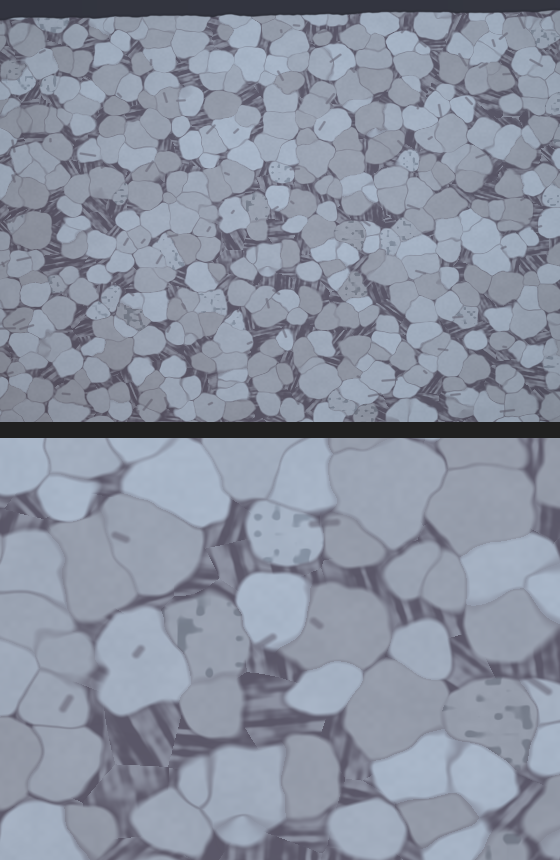
Top, the full canvas; bottom, a detail of the centre.
This texture is drawn by a Shadertoy shader. Its source:

```glsl
// Etched steel micrograph: pale rounded ferrite grains, striped pearlite between them, dark mount on top.
#define GRAINS_PER_HEIGHT 17.5
#define RADIUS_MIN 0.40
#define RADIUS_MAX 0.79
#define LAMELLA_FREQ 13.0
#define SOFTNESS 0.05
#define FERRITE_BRIGHT vec3(0.645, 0.700, 0.770)
#define FERRITE_DULL vec3(0.565, 0.592, 0.645)
#define PEARLITE_DARK vec3(0.335, 0.325, 0.390)
#define PEARLITE_LIGHT vec3(0.535, 0.555, 0.615)
#define BOUNDARY vec3(0.410, 0.410, 0.470)
#define MOUNT vec3(0.200, 0.208, 0.250)

float hash(vec2 p) {
    vec3 q = fract(vec3(p.xyx) * 0.1031);
    q += dot(q, q.yzx + 33.33);
    return fract((q.x + q.y) * q.z);
}

vec2 hash2(vec2 p) {
    return vec2(hash(p), hash(p + 71.7));
}

float noise(vec2 p) {
    vec2 i = floor(p), f = fract(p);
    f = f * f * (3.0 - 2.0 * f);
    return mix(mix(hash(i), hash(i + vec2(1, 0)), f.x),
               mix(hash(i + vec2(0, 1)), hash(i + vec2(1, 1)), f.x), f.y);
}

// Circles of mixed radius: x = nearest signed distance, y = second, zw = cell of the nearest
vec4 grains(vec2 p) {
    vec2 base = floor(p);
    vec4 best = vec4(9.0, 9.0, 0.0, 0.0);
    for (int j = -2; j <= 2; j++)
    for (int i = -2; i <= 2; i++) {
        vec2 cell = base + vec2(i, j);
        vec2 offset = p - cell - hash2(cell);
        float d = length(offset) - mix(RADIUS_MIN, RADIUS_MAX, hash(cell + 13.1));
        if (d < best.x) best = vec4(d, best.x, cell);
        else best.y = min(best.y, d);
    }
    return best;
}

// Irregular parallel plates, with one direction per colony
float lamellae(vec2 p) {
    vec2 colony = grains(p * 0.9 + 40.5).zw;
    float angle = 6.2832 * hash(colony + 5.3);
    vec2 along = vec2(cos(angle), sin(angle));
    vec2 q = vec2(dot(p, along), dot(p, vec2(-along.y, along.x)));
    float plates = noise(q * vec2(1.8, LAMELLA_FREQ) + colony * 7.0);
    return smoothstep(0.3, 0.85, mix(plates, noise(p * 9.0), 0.22));
}

// Short thin slivers scattered inside the grains
float slivers(vec2 p) {
    float mask = 0.0;
    vec2 base = floor(p);
    for (int j = -1; j <= 1; j++)
    for (int i = -1; i <= 1; i++) {
        vec2 cell = base + vec2(i, j);
        float angle = 6.2832 * hash(cell + 3.7);
        float halfLength = mix(0.03, 0.24, hash(cell + 9.2));
        vec2 axis = vec2(cos(angle), sin(angle));
        vec2 q = p - cell - hash2(cell + 21.0);
        float d = length(q - axis * clamp(dot(q, axis), -halfLength, halfLength));
        mask = max(mask, step(0.62, hash(cell + 17.9)) * smoothstep(0.07, 0.01, d));
    }
    return mask;
}

void mainImage(out vec4 fragColor, in vec2 fragCoord) {
    vec2 uv = fragCoord / iResolution.xy;
    vec2 pos = fragCoord / iResolution.y;
    float pixel = 1.0 / iResolution.y;
    float soft = max(SOFTNESS, pixel * GRAINS_PER_HEIGHT);

    // Grain layout with slightly ragged outlines
    vec2 p = pos * GRAINS_PER_HEIGHT * vec2(0.94, 1.04) + 30.0;
    vec2 warp = vec2(noise(p * 1.7), noise(p * 1.7 + 50.0)) - 0.5;
    vec2 ragged = vec2(noise(p * 5.0 + 9.0), noise(p * 5.0 + 80.0)) - 0.5;
    vec4 g = grains(p + 0.34 * warp + 0.07 * ragged);
    float tone = hash(g.zw + 2.4);

    // Ferrite: one tone per grain, faint mottling, a few speckled grains
    float mottle = noise(p * 2.3) - 0.5;
    float grit = noise(p * 11.0) - 0.5;
    vec3 color = mix(FERRITE_DULL, FERRITE_BRIGHT, smoothstep(0.0, 1.0, tone));
    color += 0.018 * mottle + 0.016 * grit;
    float etched = step(0.94, hash(g.zw + 31.0));
    color -= etched * 0.12 * smoothstep(0.6, 0.85, noise(p * 8.0));

    // Thin boundaries and slivers
    float line = smoothstep(soft * 1.9, 0.0, g.y - g.x);
    color = mix(color, BOUNDARY, line * mix(0.15, 0.6, noise(p * 1.3 + 7.0)));
    color = mix(color, BOUNDARY, 0.65 * slivers(p * 0.85));

    // Pearlite in the gaps, with a dark rim
    float gap = g.x + 0.04 * (noise(p * 0.6 + 12.0) - 0.5);
    float pearlite = smoothstep(-soft, soft, gap);
    float rim = smoothstep(soft * 2.0, 0.0, abs(gap - soft * 0.5));
    vec3 plates = mix(PEARLITE_DARK, PEARLITE_LIGHT, lamellae(p));
    plates = mix(plates, PEARLITE_DARK, 0.4 * rim);
    color = mix(color, plates, 0.95 * pearlite);

    // Uneven lamp light, dimmer at the left and the lower corners
    vec2 away = (uv - vec2(0.55, 0.6)) * vec2(1.0, 0.85);
    color *= 1.025 - 0.32 * dot(away, away);
    color += vec3(0.008, -0.004, -0.006) * (1.0 - uv.x) * (1.0 - uv.y);

    // Dark mount above the bumpy specimen edge
    float edge = 0.951 + 0.019 * uv.x + 0.006 * noise(pos * vec2(22.0, 0.0));
    edge += 0.002 * noise(vec2(pos.x * 95.0, 4.0));
    float blur = max(0.0022, pixel);
    float shade = smoothstep(0.008, 0.0, abs(pos.y - edge));
    vec3 mount = MOUNT * (1.0 - 0.12 * shade) + 0.006 * (uv.x - 0.5);
    color = mix(color, mount, smoothstep(-blur, blur, pos.y - edge));
    fragColor = vec4(color, 1.0);
}
```
